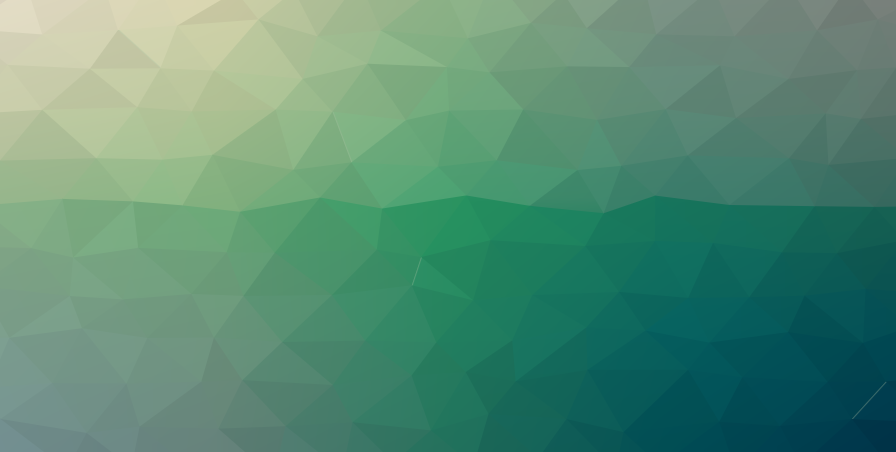
This background is drawn by a WebGL 1 fragment shader. Its source:

```glsl
precision highp float;
// Low-poly backdrop: a jittered, staggered grid of triangles, each shaded by
// a smooth colour field sampled near its centroid. The field runs from cream
// at upper left through green to deep teal, with a crease above the middle.
uniform vec2 u_resolution;

float hash(vec2 p) {
  return fract(sin(dot(p, vec2(127.1, 311.7))) * 43758.5453);
}

float cross2(vec2 a, vec2 b) {
  return a.x * b.y - a.y * b.x;
}

// Five evenly spaced colours from left to right
vec3 ramp(float x, vec3 a, vec3 b, vec3 c, vec3 d, vec3 e) {
  x *= 4.0;
  vec3 col = mix(a, b, clamp(x, 0.0, 1.0));
  col = mix(col, c, clamp(x - 1.0, 0.0, 1.0));
  col = mix(col, d, clamp(x - 2.0, 0.0, 1.0));
  return mix(col, e, clamp(x - 3.0, 0.0, 1.0));
}

// Colour field, with y measured downwards from the top
vec3 field(vec2 p) {
  vec3 top = ramp(p.x, vec3(0.88, 0.85, 0.77), vec3(0.82, 0.81, 0.66),
    vec3(0.55, 0.70, 0.53), vec3(0.47, 0.56, 0.51), vec3(0.46, 0.49, 0.47));
  vec3 upper = ramp(p.x, vec3(0.77, 0.79, 0.65), vec3(0.69, 0.76, 0.58),
    vec3(0.41, 0.65, 0.47), vec3(0.36, 0.53, 0.46), vec3(0.35, 0.46, 0.42));
  vec3 aboveCrease = ramp(p.x, vec3(0.60, 0.73, 0.56), vec3(0.51, 0.70, 0.50),
    vec3(0.27, 0.61, 0.43), vec3(0.22, 0.49, 0.42), vec3(0.21, 0.41, 0.37));
  vec3 belowCrease = ramp(p.x, vec3(0.53, 0.69, 0.53), vec3(0.42, 0.67, 0.47),
    vec3(0.15, 0.57, 0.37), vec3(0.09, 0.47, 0.37), vec3(0.09, 0.38, 0.32));
  vec3 lower = ramp(p.x, vec3(0.48, 0.61, 0.55), vec3(0.42, 0.57, 0.48),
    vec3(0.14, 0.50, 0.37), vec3(0.02, 0.37, 0.37), vec3(0.0, 0.28, 0.32));
  vec3 bottom = ramp(p.x, vec3(0.45, 0.56, 0.57), vec3(0.39, 0.50, 0.47),
    vec3(0.13, 0.43, 0.35), vec3(0.0, 0.30, 0.33), vec3(0.0, 0.19, 0.28));
  vec3 col = mix(top, upper, clamp(p.y / 0.25, 0.0, 1.0));
  col = mix(col, aboveCrease, clamp((p.y - 0.25) / 0.185, 0.0, 1.0));
  col = mix(col, belowCrease, clamp((p.y - 0.435) / 0.03, 0.0, 1.0));
  col = mix(col, lower, clamp((p.y - 0.465) / 0.285, 0.0, 1.0));
  return mix(col, bottom, clamp((p.y - 0.75) / 0.25, 0.0, 1.0));
}

// Jittered mesh point; alternate rows lean left and right
vec2 vertex(vec2 id, float aspect) {
  vec2 jitter = vec2(hash(id), hash(id + 37.3)) - 0.5;
  vec2 g = id + jitter * vec2(0.55, 0.45);
  g.x += 0.5 * mod(id.y, 2.0) - 0.25;
  return vec2(g.x / 13.0 * aspect, (g.y + 0.65) / 10.3);
}

// Signed distance to the line through a and b
float edge(vec2 p, vec2 a, vec2 b) {
  return cross2(b - a, p - a) / length(b - a);
}

// Antialiased facet: premultiplied colour and coverage
vec4 facet(vec2 p, vec2 a, vec2 b, vec2 c, float aspect, float seed) {
  float winding = sign(cross2(b - a, c - a));
  float ab = edge(p, a, b) * winding;
  float bc = edge(p, b, c) * winding;
  float ca = edge(p, c, a) * winding;
  float inside = min(ab, min(bc, ca));
  float coverage = clamp(0.5 + inside * u_resolution.y, 0.0, 1.0);
  vec2 samplePoint = mix((a + b + c) / 3.0, p, 0.3);
  vec3 col = field(samplePoint / vec2(aspect, 1.0));
  col *= 1.0 + 0.07 * (seed - 0.5);
  // Rare pale seam along one side
  float seam = smoothstep(0.004, 0.0, abs(ca)) * step(0.97, seed);
  col = mix(col, vec3(0.65, 0.74, 0.62), 0.4 * seam);
  return vec4(col, 1.0) * coverage;
}

void main() {
  float aspect = u_resolution.x / u_resolution.y;
  vec2 uv = gl_FragCoord.xy / u_resolution;
  vec2 p = vec2(uv.x * aspect, 1.0 - uv.y);
  vec2 cell = floor(vec2(uv.x * 13.0, p.y * 10.3 - 0.65));

  // Gather the two facets of every nearby cell
  vec4 sum = vec4(0.0);
  for (int j = -1; j <= 1; j++) {
    for (int i = -1; i <= 1; i++) {
      vec2 id = cell + vec2(float(i), float(j));
      vec2 a = vertex(id, aspect);
      vec2 b = vertex(id + vec2(1.0, 0.0), aspect);
      vec2 c = vertex(id + vec2(0.0, 1.0), aspect);
      vec2 d = vertex(id + vec2(1.0, 1.0), aspect);
      float seed1 = hash(id + 71.9);
      float seed2 = hash(id + 113.5);
      // The diagonal follows the lean of the row
      if (mod(id.y, 2.0) < 0.5) {
        sum += facet(p, a, b, c, aspect, seed1);
        sum += facet(p, b, d, c, aspect, seed2);
      } else {
        sum += facet(p, a, d, c, aspect, seed1);
        sum += facet(p, a, b, d, aspect, seed2);
      }
    }
  }
  gl_FragColor = vec4(sum.rgb / max(sum.a, 0.0001), 1.0);
}
```
